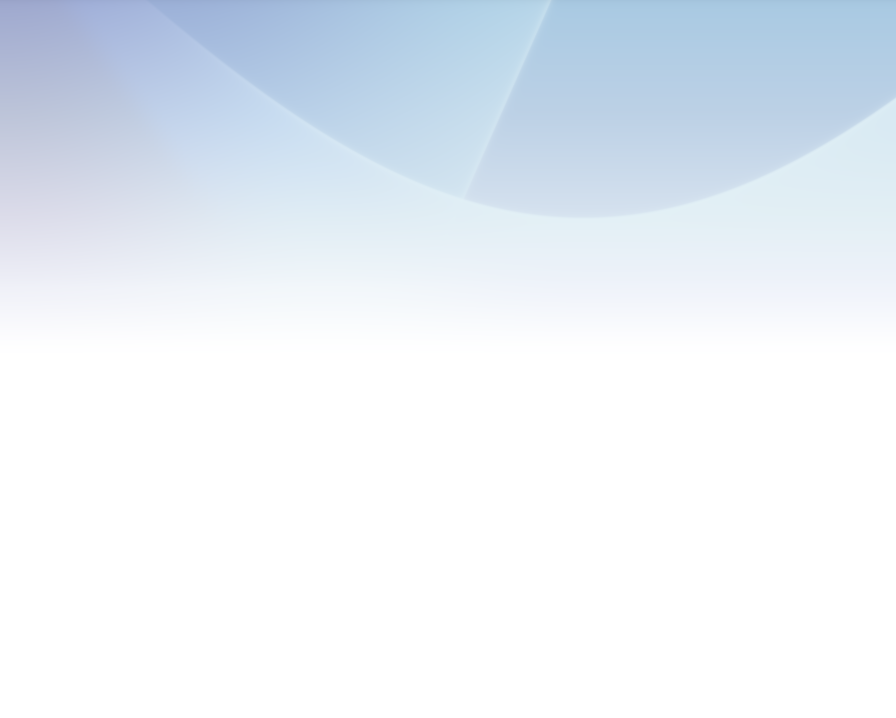
This background is drawn by a WebGL 2 fragment shader. Its source:

```glsl
#version 300 es
precision highp float;
// Pale blue header fading to white, with a wide bowl and a slanted light ray.
// Vertical colour ramps are blended across the canvas, then masked by signed
// distances to the bowl and the ray, whose rims receive soft highlights.
uniform vec2 u_resolution;
out vec4 fragColor;

const vec3 WHITE = vec3(1.0);
const vec3 ICE = vec3(0.89, 0.95, 0.97);

// Five-stop vertical ramp ending in white; depth runs down from the top edge.
vec3 fadeRamp(float depth, vec3 top, vec3 upper, vec3 middle, vec3 lower) {
    vec3 color = mix(top, upper, clamp(depth / 0.16, 0.0, 1.0));
    color = mix(color, middle, clamp((depth - 0.16) / 0.14, 0.0, 1.0));
    color = mix(color, lower, clamp((depth - 0.30) / 0.10, 0.0, 1.0));
    return mix(color, WHITE, smoothstep(0.38, 0.505, depth));
}

// Approximate signed distance to the bowl, positive inside it.
float bowlDistance(vec2 p, float aspect) {
    float u = p.x - 0.651;
    float edge = 0.304 - 1.467 * u * u + 0.786 * u * u * u * u;
    float slope = (-2.934 * u + 3.144 * u * u * u) / aspect;
    return (edge - p.y) / sqrt(1.0 + slope * slope);
}

// Signed distance to a slanted line, positive on its right.
float lineDistance(vec2 p, float startX, float lean, float aspect) {
    float run = lean * aspect;
    return (p.x - startX - lean * p.y) * aspect / sqrt(1.0 + run * run);
}

float softStep(float distance, float width) {
    return smoothstep(-width, width, distance);
}

float glow(float distance, float width) {
    return exp(-abs(distance) / width);
}

// Background outside the bowl: violet left, blue middle, icy right.
vec3 outerSky(vec2 p) {
    vec3 violet = fadeRamp(p.y, vec3(0.62, 0.66, 0.81), vec3(0.74, 0.77, 0.85),
                           vec3(0.86, 0.86, 0.915), vec3(0.935, 0.94, 0.97));
    vec3 blue = fadeRamp(p.y, vec3(0.67, 0.76, 0.89), vec3(0.77, 0.85, 0.93),
                         vec3(0.875, 0.925, 0.955), vec3(0.945, 0.965, 0.98));
    vec3 icy = fadeRamp(p.y, vec3(0.78, 0.88, 0.94), vec3(0.84, 0.91, 0.948),
                        vec3(0.888, 0.936, 0.958), vec3(0.935, 0.95, 0.98));
    vec3 color = mix(violet, blue, smoothstep(0.0, 0.36, p.x));
    return mix(color, icy, smoothstep(0.38, 0.65, p.x));
}

// Bowl interior on the left of the ray, brightening towards the ray.
vec3 bowlLeft(vec2 p) {
    vec3 dusk = fadeRamp(p.y, vec3(0.61, 0.69, 0.845), vec3(0.70, 0.79, 0.90),
                         vec3(0.80, 0.87, 0.93), vec3(0.93, 0.95, 0.98));
    vec3 day = fadeRamp(p.y, vec3(0.69, 0.82, 0.905), vec3(0.77, 0.86, 0.925),
                        vec3(0.83, 0.895, 0.94), vec3(0.94, 0.96, 0.98));
    return mix(dusk, day, smoothstep(0.16, 0.58, p.x));
}

vec3 bowlRight(vec2 p) {
    return fadeRamp(p.y, vec3(0.66, 0.79, 0.888), vec3(0.738, 0.818, 0.90),
                    vec3(0.835, 0.883, 0.935), vec3(0.93, 0.95, 0.98));
}

void main() {
    vec2 p = gl_FragCoord.xy / u_resolution;
    p.y = 1.0 - p.y;
    float aspect = u_resolution.x / u_resolution.y;
    float edgeWidth = max(0.0025, 1.0 / u_resolution.y);

    float bowl = bowlDistance(p, aspect);
    float ray = lineDistance(p, 0.6146, -0.353, aspect);
    float band = lineDistance(p, 0.075, 0.55, aspect);
    float inside = softStep(bowl, edgeWidth);
    float rightOfRay = softStep(ray, edgeWidth);
    float leftOfRay = 1.0 - rightOfRay;

    // Base regions, with a faint diagonal band on the left
    vec3 outer = outerSky(p);
    float bandLight = softStep(band, 0.025) * glow(band, 0.16);
    outer += vec3(0.0, 0.012, 0.03) * bandLight * (1.0 - smoothstep(0.15, 0.35, p.y));
    vec3 inner = mix(bowlLeft(p), bowlRight(p), rightOfRay);
    vec3 color = mix(outer, inner, inside);

    // Light along the ray: sharp rim and wide sheen on its left side
    float rayFade = 1.0 - smoothstep(0.27, 0.42, p.y);
    float rayLight = 0.32 * glow(ray, 0.004) + 0.16 * leftOfRay * glow(ray, 0.05);
    color = mix(color, ICE, rayLight * rayFade * mix(0.4, 1.0, inside));

    // Light along the bowl: thin rim and a halo spilling outwards
    float rimFade = smoothstep(0.15, 0.42, p.x);
    float halo = (1.0 - inside) * glow(bowl, 0.04);
    float rimLight = 0.35 * glow(bowl, 0.004) + 0.25 * halo;
    color = mix(color, ICE, rimLight * rimFade);

    // Thin shade at the top edge
    color *= 1.0 - 0.035 * glow(p.y, 0.005);
    fragColor = vec4(clamp(color, 0.0, 1.0), 1.0);
}
```
